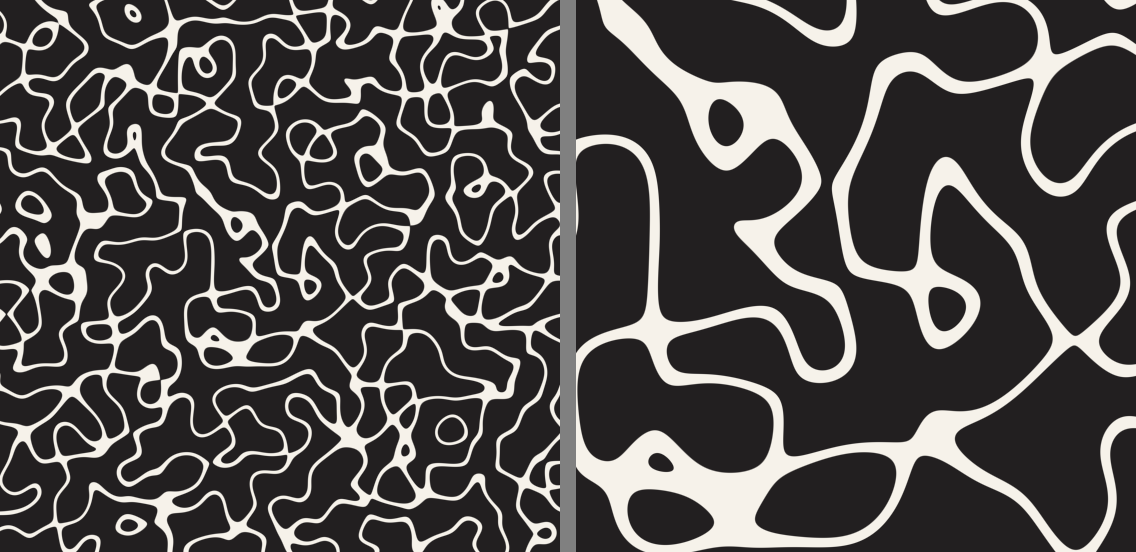
Left, the full canvas; right, a detail of the centre.
Write a WebGL 1 fragment shader that draws this pattern.

```glsl
precision highp float;
// Winding cream contour lines that swell into blobs where they meet, on near-black.

uniform vec2 u_resolution;

const vec3 GROUND = vec3(0.133, 0.121, 0.125);
const vec3 CREAM = vec3(0.965, 0.950, 0.918);

const int WAVES = 48;            // waves summed into the random field
const float K_MIN = 30.0;        // wavenumber range, radians per canvas height
const float K_MAX = 100.0;
const float BLOB_BAND = 0.22;    // field band that is filled: size of the blobs
const float LINE_RADIUS = 0.002; // least half width of a line, in canvas heights
const float EDGE_PIXELS = 0.8;   // half width of the smoothed edge
const float SEED = 3.7;

const float PI = 3.14159265;

float hash(float n) {
  return fract(sin(n * 12.9898 + SEED) * 43758.547);
}

// Isotropic random field of unit variance: x = value, yz = gradient.
vec3 waveField(vec2 p) {
  vec3 sum = vec3(0.0);
  for (int i = 0; i < WAVES; i++) {
    float n = float(i);
    float angle = PI * (n + hash(n + 0.5)) / float(WAVES);
    float wavenumber = mix(K_MIN, K_MAX, fract(n * 0.618034 + 0.1 * hash(n + 70.3)));
    vec2 k = wavenumber * vec2(cos(angle), sin(angle));
    float phase = dot(k, p) + 2.0 * PI * hash(n + 140.7);
    sum += vec3(cos(phase), -sin(phase) * k);
  }
  return sum * sqrt(2.0 / float(WAVES));
}

void main() {
  vec2 p = gl_FragCoord.xy / u_resolution.y;
  vec3 field = waveField(p);
  float slope = length(field.yz);

  // Steep contours keep a minimum width; flat saddles and peaks fill up.
  float band = length(vec2(BLOB_BAND, LINE_RADIUS * slope));
  float edgeDistance = (abs(field.x) - band) / max(slope, 4.0);

  float edge = EDGE_PIXELS / u_resolution.y;
  float ink = 1.0 - smoothstep(-edge, edge, edgeDistance);
  gl_FragColor = vec4(mix(GROUND, CREAM, ink), 1.0);
}
```
